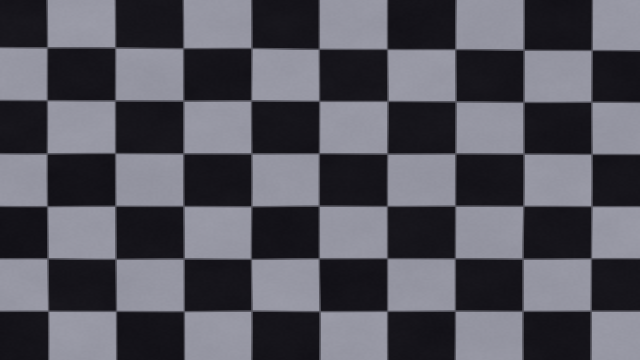
A Shadertoy shader for this pattern:

```glsl
// Black and pale grey checkered cloth with fine grey seams and faint mottling.

// Lengths are fractions of the canvas height.
const vec2  CELL        = vec2(0.1889, 0.1458);  // width and height of one check
const vec2  GRID_OFFSET = vec2(0.0008, 0.0735);  // places a column edge and a row centre mid-canvas
const float SEAM_HALF   = 0.0007;                // half width of the grey seam
const float EDGE_SOFT   = 0.0030;                // fade from seam to check
const float KEYSTONE    = 0.006;                 // columns narrow towards the bottom
const float SAG         = 0.014;                 // upper rows dip to the right
const float WOBBLE      = 0.0012;                // unevenness of the seams

const vec3  LIGHT       = vec3(0.590, 0.592, 0.640);
const vec3  DARK        = vec3(0.083, 0.078, 0.102);
const float CELL_VARY   = 0.014;                 // tone change between checks
const float MOTTLE      = 0.030;                 // tone change within a check
const float GRAIN       = 0.012;                 // fine cloth grain

float hash(vec2 p) {
    vec3 q = fract(vec3(p.xyx) * 0.1031);
    q += dot(q, q.yzx + 33.33);
    return fract((q.x + q.y) * q.z);
}

float noise(vec2 p) {
    vec2 i = floor(p), f = fract(p);
    f = f * f * (3.0 - 2.0 * f);
    float low  = mix(hash(i), hash(i + vec2(1, 0)), f.x);
    float high = mix(hash(i + vec2(0, 1)), hash(i + vec2(1, 1)), f.x);
    return mix(low, high, f.y);
}

float fbm(vec2 p) {
    float sum = 0.0, weight = 0.5;
    for (int i = 0; i < 3; i++) {
        sum += weight * noise(p);
        p = p * 2.03 + 17.0;
        weight *= 0.5;
    }
    return sum / 0.875;
}

// Slight perspective, sag and waviness of the cloth.
vec2 warpCloth(vec2 p) {
    vec2 w = p;
    w.x /= 1.0 + KEYSTONE * p.y;
    w.y += SAG * p.x * max(p.y, 0.0);
    vec2 wave = vec2(noise(p * 5.0 + 40.0), noise(p * 5.0 + 80.0));
    return w + WOBBLE * (2.0 * wave - 1.0);
}

void mainImage(out vec4 fragColor, in vec2 fragCoord) {
    vec2 p = (fragCoord - 0.5 * iResolution.xy) / iResolution.y;
    float pixel = 1.0 / iResolution.y;

    // Cell index and distance to the nearest seam on each axis
    vec2 grid = (warpCloth(p) + GRID_OFFSET) / CELL;
    vec2 cell = floor(grid);
    vec2 edgeDist = (0.5 - abs(fract(grid) - 0.5)) * CELL;

    // Signed checker: -1 dark, 0 on a seam, +1 light
    float soft = max(EDGE_SOFT, pixel);
    vec2 inside = smoothstep(vec2(SEAM_HALF), vec2(SEAM_HALF + soft), edgeDist);
    float parity = mod(cell.x + cell.y, 2.0) * 2.0 - 1.0;
    float lightness = 0.5 + 0.5 * parity * inside.x * inside.y;
    vec3 color = mix(DARK, LIGHT, lightness);

    // Tone variation, weaker on the dark checks
    float tone = CELL_VARY * (hash(cell + 50.0) - 0.5) * inside.x * inside.y;
    tone += MOTTLE * (fbm(p * vec2(9.0, 14.0) + 20.0) - 0.5);
    tone += GRAIN * (noise(p * vec2(150.0, 210.0) + 300.0) - 0.5);
    color += tone * mix(0.75, 1.0, lightness);

    fragColor = vec4(clamp(color, 0.0, 1.0), 1.0);
}
```
